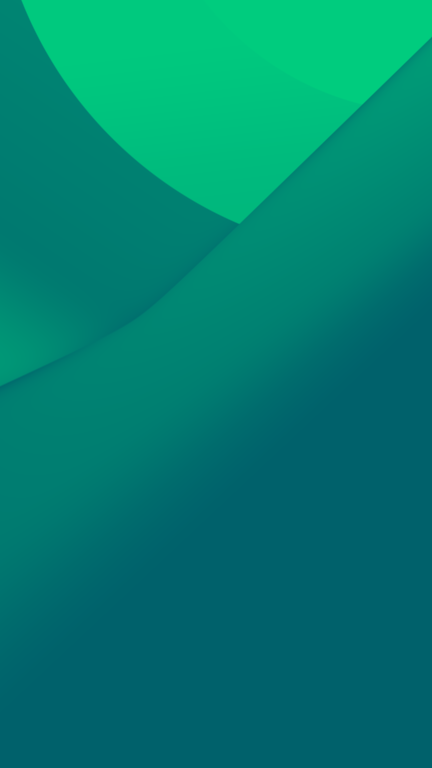
Give the GLSL for this background, as a Shadertoy shader.

```glsl
// Draws layered teal and green paper-like curves with soft folds and a bright disc.

// Teal-to-green palette, indexed by its green level
vec3 tint(float green) {
    return vec3(0.0, green, min(0.42 + 0.2 * (green - 0.38), 0.495));
}

// Smooth upper envelope of two heights
float softMax(float a, float b, float k) {
    return 0.5 * (a + b + sqrt((a - b) * (a - b) + k * k));
}

// Antialiased coverage of the negative side of a distance
float cover(float dist) {
    float pixel = 1.0 / iResolution.x;
    return smoothstep(pixel, -pixel, dist);
}

void mainImage(out vec4 fragColor, in vec2 fragCoord) {
    // Canvas width is one unit
    vec2 p = fragCoord / iResolution.x;

    // Back sheet: a diagonal valley with a glow in its lower corner
    float valley = 0.83 * (p.y - 1.2 + 0.68 * p.x);
    float back = 0.47 + 0.1 * max(valley, 0.0)
               + 0.13 * smoothstep(0.06, -0.24, valley);

    // Large disc, with a slightly brighter disc inside
    float disc = mix(0.72, 0.79, smoothstep(1.25, 1.72, p.y - 0.12 * (p.x - 0.4)));
    float innerDist = length(p - vec2(1.0, 2.18)) - 0.664;
    disc = mix(disc, 0.8, cover(innerDist));
    float discDist = length(p - vec2(0.922, 2.122)) - 0.938;
    back = mix(back, disc, cover(discDist));

    // Front sheet: its upper edge bends from a shallow to a steep slope
    float edge = softMax(0.882 + 0.46 * p.x, 0.717 + 0.975 * p.x, 0.03);
    float edgeDist = 0.74 * (p.y - edge);

    // Soft diagonal ridge falling into the dark lower corner
    float ridge = p.y - 0.33 - 0.85 * p.x;
    float ridgeWidth = mix(0.25, 0.14, p.x);
    float lit = 0.47 + max(ridge, 0.0) * mix(0.06, 0.3, p.x);
    float front = mix(0.38, lit, smoothstep(-ridgeWidth, ridgeWidth, ridge));

    // Narrow shade along the fold, faintest around the bend
    float foldShade = 0.03 + 0.07 * smoothstep(0.08, 0.4, abs(p.x - 0.4));
    front -= foldShade * exp(-abs(edgeDist) / 0.012);
    back -= 0.04 * exp(-abs(edgeDist) / 0.02) * cover(-discDist);

    fragColor = vec4(tint(mix(back, front, cover(edgeDist))), 1.0);
}
```
